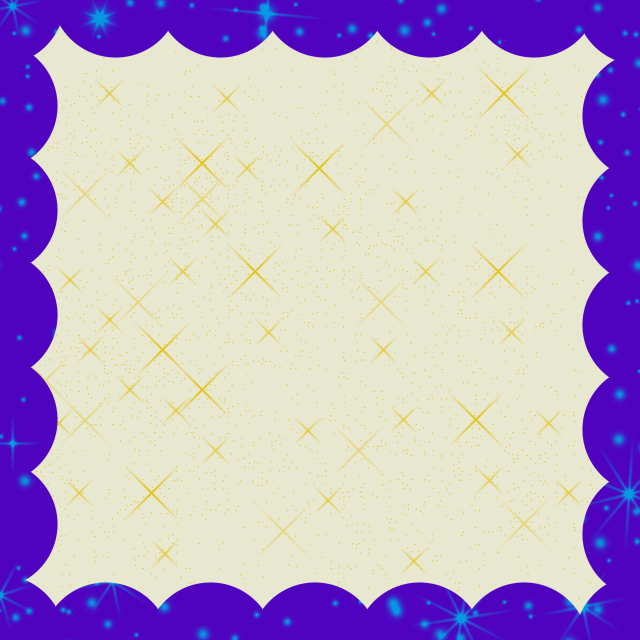
A Shadertoy shader for this background:

```glsl
// A cream sheet with scalloped edges lies on a violet sky of soft blue stars.
// The sheet edge is a union of circles; gold crosses come from a cluster repeated
// on a swaying 3 x 4 lattice, with hashed dust around each cluster.

const float PI = 3.14159265;

float hash(vec2 p) {
    return fract(sin(dot(p, vec2(127.1, 311.7))) * 43758.5453);
}

vec2 hash2(vec2 p) {
    return vec2(hash(p), hash(p + 57.3));
}

// Signed distance to the scalloped border, positive on the sheet
float scallops(vec2 c) {
    float d = length(abs(c) - 0.5) - 0.1016;
    for (int side = 0; side < 4; side++) {
        float i = clamp(round((c.x + 0.319) / 0.1634), 0.0, 4.0);
        d = min(d, length(c - vec2(0.1634 * i - 0.319, 0.511)) - 0.1009);
        c = vec2(-c.y, c.x);
    }
    return d;
}

// Thin diagonal cross, fading along its arms
float cross45(vec2 p, float arm) {
    vec2 q = abs(vec2(p.x + p.y, p.x - p.y)) * 0.7071;
    float along = max(q.x, q.y) / arm;
    return smoothstep(0.0026, 0.0003, min(q.x, q.y)) * max(0.0, 1.0 - along);
}

// Glowing core with evenly spaced rays
float burst(vec2 p, float rays, float arm, float tilt, float core) {
    float r = length(p);
    float sector = 2.0 * PI / rays;
    float a = mod(atan(p.y, p.x + 1e-6) - tilt + 0.5 * sector, sector) - 0.5 * sector;
    float fade = max(0.0, 1.0 - r / arm);
    float ray = smoothstep(0.004, 0.0, r * abs(sin(a))) * fade;
    return 0.65 * ray + exp(-r * r / (core * core));
}

// One soft dot in some of the cells of a grid
float starDots(vec2 p, float cells, float seed) {
    vec2 id = floor(p * cells);
    vec2 spot = 0.25 + 0.5 * hash2(id + seed);
    float size = mix(0.003, 0.0095, pow(hash(id + seed + 9.0), 2.0));
    float r = length(fract(p * cells) - spot) / cells;
    return step(0.4, hash(id + seed + 21.0)) * exp(-r * r / (size * size));
}

vec3 sky(vec2 p) {
    float light = starDots(p, 14.0, 3.0) + starDots(p + 0.03, 19.0, 41.0);
    // Large stars near the canvas rim
    light += burst(p - vec2(0.156, 0.971), 8.0, 0.035, 0.39, 0.015);
    light += burst(p - vec2(0.417, 0.979), 4.0, 0.095, -0.09, 0.012);
    light += burst(p - vec2(0.983, 0.228), 10.0, 0.095, 0.25, 0.008);
    light += burst(p - vec2(0.721, 0.034), 10.0, 0.085, 0.15, 0.008);
    light += burst(p - vec2(0.911, 0.052), 8.0, 0.07, 0.2, 0.009);
    light += burst(p - vec2(0.020, 0.307), 4.0, 0.045, 0.0, 0.005);
    light += burst(p - vec2(0.176, 0.092), 8.0, 0.065, 0.2, 0.005);
    light += burst(p - vec2(0.0, 0.07), 8.0, 0.06, 0.3, 0.005);
    light += burst(p - vec2(0.02, 0.99), 8.0, 0.05, 0.2, 0.005);
    return mix(vec3(0.31, 0.01, 0.75), vec3(0.02, 0.60, 0.89), min(light, 1.0));
}

// Centre of a gold cluster, swaying per row and column
vec2 clusterCentre(float row, float col) {
    float sway = (0.098 + 0.113 * col - 0.042 * col * col) * sin((1.8 + 0.6 * col) * row + 0.1);
    float x = 0.306 + 0.119 * col + 0.057 * col * col + sway + 0.18 * step(5.0, row + col);
    float outer = (col - 1.0) * (col - 1.0);
    float y = 0.737 - 0.173 * row + outer * (0.0234 + 0.0117 * cos(PI * row));
    return vec2(x, y - 0.0273 * cos(0.5 * PI * row) * (1.0 - col * col));
}

vec3 sheet(vec2 p) {
    float gold = 0.0;
    float dustiness = 0.04;
    for (int n = 0; n < 12; n++) {
        if (n == 4) continue; // gap in the lattice
        float row = float(n / 3);
        float col = float(n % 3);
        vec2 o = p - clusterCentre(row, col);
        // Bright centre, three small companions and one pale large one
        if (n < 10) gold = max(gold, 1.15 * cross45(o, 0.061));
        gold = max(gold, 0.8 * cross45(o + vec2(0.113, 0.0), 0.031));
        gold = max(gold, 0.8 * cross45(o + vec2(-0.021, 0.095), 0.031));
        gold = max(gold, 0.8 * cross45(o + vec2(0.1445, -0.109), 0.031));
        gold = max(gold, 0.5 * cross45(o + vec2(0.183, 0.048), 0.059));
        // Dust gathers below the centre and around the left companions
        vec2 below = o + vec2(0.0, 0.05);
        vec2 left = o + vec2(0.17, -0.02);
        dustiness += 0.17 * exp(-130.0 * dot(below, below));
        dustiness += 0.15 * exp(-130.0 * dot(left, left));
    }
    // Fine gold specks
    vec2 id = floor(p * 150.0);
    float r = length(fract(p * 150.0) - 0.2 - 0.6 * hash2(id)) / 150.0;
    float speck = step(hash(id + 13.0), dustiness) * smoothstep(0.0017, 0.0004, r);
    gold = max(gold, 0.7 * speck);
    return mix(vec3(0.908, 0.904, 0.814), vec3(0.89, 0.77, 0.10), min(gold, 1.0));
}

void mainImage(out vec4 fragColor, in vec2 fragCoord) {
    vec2 p = fragCoord / iResolution.xy;
    float blur = 0.7 / iResolution.y;
    float onSheet = smoothstep(-blur, blur, scallops(p - 0.5));
    fragColor = vec4(mix(sky(p), sheet(p), onSheet), 1.0);
}
```
